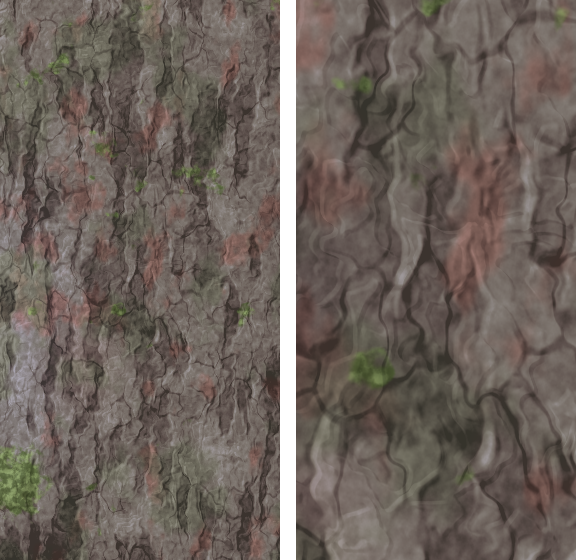
Left: the whole. Right: its middle third, enlarged.
This texture is drawn by a Shadertoy shader. Its source:

```glsl
// Weathered tree bark: ragged upright plates split by dark furrows and thin cracks.
// Warped noise gives a terraced height field, lit from the upper left, then toned
// through a colour ramp and tinted with rust, olive algae, pale lichen and moss.

const vec3 FURROW = vec3(0.23, 0.20, 0.18);
const vec3 SHADE  = vec3(0.36, 0.31, 0.295);
const vec3 BARK   = vec3(0.44, 0.40, 0.375);
const vec3 LIGHT  = vec3(0.505, 0.475, 0.45);
const vec3 PALE   = vec3(0.66, 0.64, 0.66);
const vec3 RUST   = vec3(0.47, 0.31, 0.28);
const vec3 OLIVE  = vec3(0.36, 0.36, 0.30);
const vec3 MOSS   = vec3(0.27, 0.34, 0.16);
const vec3 MOSS_TIP = vec3(0.48, 0.57, 0.33);

const float COLUMNS = 13.0;                  // plate columns across the width
const vec2 FURROW_SCALE = vec2(17.0, 5.5);
const vec2 FLAKE_SCALE = vec2(15.0, 10.0);
const vec2 CELL_SCALE = vec2(15.0, 8.5);
const float TERRACES = 7.0;                  // flake layers
const float RELIEF = 0.75;
const float LIGHT_STEP = 0.005;

vec2 hash2(vec2 p) {
    vec3 q = fract(p.xyx * vec3(0.1031, 0.1030, 0.0973));
    q += dot(q, q.yzx + 33.33);
    return fract((q.xx + q.yz) * q.zy);
}

float noise(vec2 p) {
    vec2 i = floor(p), f = fract(p);
    f = f * f * (3.0 - 2.0 * f);
    float low = mix(hash2(i).x, hash2(i + vec2(1, 0)).x, f.x);
    float high = mix(hash2(i + vec2(0, 1)).x, hash2(i + vec2(1, 1)).x, f.x);
    return mix(low, high, f.y);
}

float fbm(vec2 p) {
    float sum = 0.0, amp = 0.53;
    for (int i = 0; i < 4; i++) {
        sum += amp * noise(p);
        p = mat2(1.6, 1.2, -1.2, 1.6) * p + 7.3;
        amp *= 0.5;
    }
    return sum;
}

// Broad wander plus small ragged displacement
vec2 warp(vec2 p) {
    vec2 broad = vec2(fbm(p * vec2(7.0, 5.0)), fbm(p * vec2(7.0, 5.0) + 31.0)) - 0.5;
    vec2 ragged = vec2(noise(p * 48.0), noise(p * 48.0 + 19.0)) - 0.5;
    return p + 0.09 * broad + 0.017 * ragged;
}

// x: plate (1) or furrow (0), y: stepped flake height
vec2 barkLayers(vec2 p) {
    vec2 w = warp(p);
    float field = fbm(w * FURROW_SCALE) + 0.09 * cos(6.2832 * COLUMNS * w.x);
    float plate = smoothstep(0.33, 0.49, field);
    float level = fbm(w * FLAKE_SCALE + 53.0) * TERRACES;
    float flake = (floor(level) + smoothstep(0.0, 0.22, fract(level))) / TERRACES;
    return vec2(plate, flake);
}

float barkHeight(vec2 layers) { return 0.55 * layers.x + 1.1 * layers.y; }

// Gap between the two nearest cell centres: zero along cracks
float cellEdge(vec2 p) {
    vec2 cell = floor(p);
    float near = 9.0, second = 9.0;
    for (int y = -1; y <= 1; y++)
    for (int x = -1; x <= 1; x++) {
        vec2 id = cell + vec2(x, y);
        float d = length(id + hash2(id) - p);
        second = min(second, max(near, d));
        near = min(near, d);
    }
    return second - near;
}

vec3 barkRamp(float t) {
    vec3 c = mix(FURROW, SHADE, clamp(t / 0.28, 0.0, 1.0));
    c = mix(c, BARK, clamp((t - 0.28) / 0.22, 0.0, 1.0));
    c = mix(c, LIGHT, clamp((t - 0.50) / 0.22, 0.0, 1.0));
    return mix(c, PALE, clamp((t - 0.72) / 0.38, 0.0, 1.0));
}

float blob(vec2 p, vec2 centre, vec2 size) {
    vec2 q = (p - centre) / size;
    return exp(-dot(q, q));
}

void mainImage(out vec4 fragColor, in vec2 fragCoord) {
    vec2 p = fragCoord / iResolution.x;

    // Relief and cracks
    vec2 layers = barkLayers(p);
    float behind = barkHeight(barkLayers(p + LIGHT_STEP * vec2(-1.0, 0.8)));
    float lit = clamp(barkHeight(layers) - behind, -0.4, 0.22);
    float broken = smoothstep(0.38, 0.62, noise(p * vec2(14.0, 9.0) + 5.0));
    float crack = broken * (1.0 - smoothstep(0.02, 0.11, cellEdge(warp(p) * CELL_SCALE)));

    // Tone
    float grain = fbm(p * vec2(75.0, 65.0)) - 0.5;
    float wrinkle = noise(p * vec2(9.0, 48.0)) - 0.5;
    float patches = fbm(p * vec2(4.0, 3.0) + 11.0) - 0.5;
    float tone = 0.27 + 0.29 * layers.x + 0.45 * (layers.y - 0.5);
    tone += 0.55 * grain + 0.08 * wrinkle + 0.3 * patches + RELIEF * lit - 0.30 * crack;
    float bleached = blob(p, vec2(0.05, 0.80), vec2(0.24, 0.50));
    tone += 0.20 * bleached * layers.x - 0.32 * blob(p, vec2(0.14, 0.03), vec2(0.11, 0.09));
    tone -= 0.08 * smoothstep(0.75, 1.0, p.x);
    vec3 color = barkRamp(tone);

    // Rust, cool bleaching and algae tints
    float shade = 0.55 + 0.9 * clamp(tone, 0.0, 1.0);
    float rust = smoothstep(0.56, 0.74, fbm(p * vec2(11.0, 8.0) + 80.0));
    rust += 0.35 * blob(p, vec2(0.29, 0.70), vec2(0.12, 0.16));
    color = mix(color, RUST * shade, 0.6 * clamp(rust, 0.0, 1.0));
    color += vec3(0.0, 0.005, 0.03) * bleached;
    float algae = smoothstep(0.50, 0.68, fbm(p * vec2(8.0, 6.0) + 140.0));
    color = mix(color, OLIVE * shade, 0.65 * algae);

    // Moss clump at the lower left and small scattered tufts
    float tuft = fbm(p * 34.0 + 200.0);
    float clump = 1.1 * blob(p, vec2(0.05, 0.27), vec2(0.12, 0.15));
    float sparse = 0.55 * smoothstep(0.62, 0.76, fbm(p * 8.0 + 260.0));
    float moss = smoothstep(0.42, 0.75, max(clump, sparse) + 0.9 * (tuft - 0.5));
    vec3 green = mix(MOSS, MOSS_TIP, smoothstep(0.35, 0.70, fbm(p * 60.0 + 300.0)));
    color = mix(color, green * (0.8 + 0.4 * tone), 0.75 * moss);

    fragColor = vec4(clamp(color, 0.0, 1.0), 1.0);
}
```
